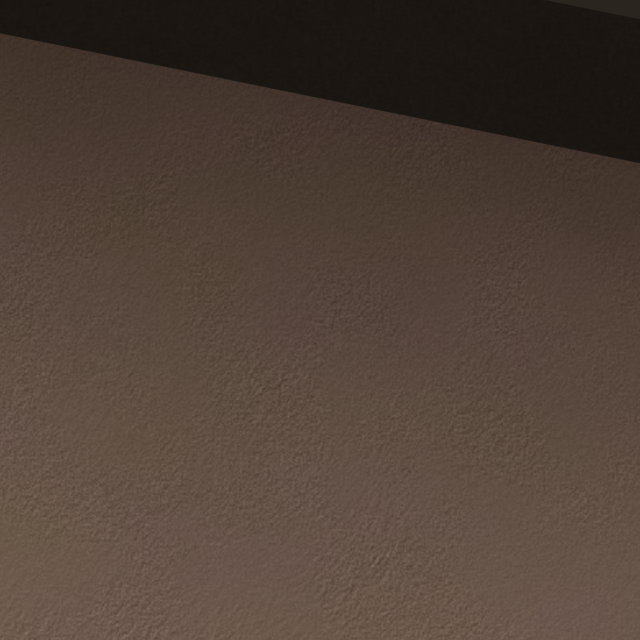
Write a Shadertoy shader that draws this texture.

```glsl
// Dim brown plaster wall with brushed relief under a dark slanted beam.
#define SHADE_COLOR vec3(0.256, 0.199, 0.167)
#define LIGHT_COLOR vec3(0.428, 0.352, 0.302)
#define BEAM_COLOR vec3(0.103, 0.085, 0.066)
#define CORNER_COLOR vec3(0.165, 0.150, 0.122)
#define BEAM_EDGE 0.948
#define CORNER_EDGE 1.173
#define EDGE_SLOPE 0.203
#define GRAIN_SCALE 230.0
#define STROKE_SCALE 185.0
#define GRAIN_DEPTH 0.046
#define STROKE_DEPTH 0.060
#define TINT_DRIFT 0.014

// Sineless hash
float hash(vec2 p) {
    vec3 q = fract(vec3(p.xyx) * 0.1031);
    q += dot(q, q.yzx + 33.33);
    return fract((q.x + q.y) * q.z);
}

float valueNoise(vec2 p) {
    vec2 cell = floor(p), f = fract(p);
    f = f * f * (3.0 - 2.0 * f);
    return mix(mix(hash(cell), hash(cell + vec2(1, 0)), f.x),
               mix(hash(cell + vec2(0, 1)), hash(cell + vec2(1, 1)), f.x), f.y);
}

float fbm(vec2 p) {
    float sum = 0.0, amplitude = 0.5;
    for (int i = 0; i < 4; i++) {
        sum += amplitude * valueNoise(p);
        p = mat2(1.6, 1.2, -1.2, 1.6) * p + 17.3;
        amplitude *= 0.5;
    }
    return sum;
}

// Noise drawn out along one direction
float brushed(vec2 p, float angle) {
    vec2 along = vec2(cos(angle), sin(angle));
    vec2 q = vec2(dot(p, along), dot(p, vec2(-along.y, along.x)));
    return valueNoise(q * STROKE_SCALE * vec2(0.30, 1.0) + 71.0);
}

// Height of the plaster: fine grain plus patches of short trowel strokes
float plasterHeight(vec2 p, float steepPatch, float flatPatch) {
    vec2 warped = p + 0.006 * vec2(valueNoise(p * 31.0), valueNoise(p * 27.0 + 40.0));
    float grain = valueNoise(p * GRAIN_SCALE) + 0.4 * valueNoise(p * GRAIN_SCALE * 0.47 + 9.0);
    float strokes = steepPatch * brushed(warped, 0.98) + flatPatch * brushed(warped, 0.42);
    return GRAIN_DEPTH * grain + STROKE_DEPTH * strokes;
}

vec3 plasterColor(vec2 uv, float depth) {
    // Light grows with distance below the beam
    float light = 1.0 - pow(1.0 - clamp(depth, 0.0, 1.0), 1.65);
    float cloud = fbm(uv * vec2(3.5, 5.5) + 5.0) - 0.47;
    light += 0.15 * cloud - 0.04 * smoothstep(0.45, 0.0, uv.x) * smoothstep(0.3, 0.0, depth);
    vec3 color = mix(SHADE_COLOR, LIGHT_COLOR, light);

    // Slow drift between olive and rosy brown
    float drift = fbm(uv * vec2(4.0, 6.0) + 31.0) - 0.47;
    color += TINT_DRIFT * drift * vec3(0.7, -0.5, 2.2);

    // Relief lit from the upper left, rougher in patches
    float strokeGrowth = smoothstep(0.2, 0.65, depth);
    float steepPatch = strokeGrowth * smoothstep(0.38, 0.66, fbm(uv * 5.0 + 12.0));
    float flatPatch = strokeGrowth * smoothstep(0.38, 0.66, fbm(uv * 4.5 + 53.0)) * (1.0 - uv.x);
    vec2 toLight = vec2(-0.6, 0.8) * 0.0013;
    float relief = plasterHeight(uv - toLight, steepPatch, flatPatch)
                 - plasterHeight(uv + toLight, steepPatch, flatPatch);
    float roughness = mix(0.65, 1.35, smoothstep(0.3, 0.65, fbm(uv * 9.0 + 84.0)));
    float strength = roughness * mix(0.75, 1.1, smoothstep(0.0, 0.6, depth));
    color += relief * strength * vec3(1.0, 0.95, 0.88);

    // Fine speckle
    color += 0.040 * strength * (valueNoise(uv * 390.0 + 3.0) - 0.5);
    return color;
}

void mainImage(out vec4 fragColor, in vec2 fragCoord) {
    vec2 uv = fragCoord / iResolution.xy;
    float blur = max(0.0013, 0.7 / iResolution.y);
    float slanted = uv.y + EDGE_SLOPE * uv.x;

    // Beam with a faint paler corner beyond it
    vec3 beam = BEAM_COLOR + 0.012 * (fbm(uv * 7.0) - 0.47);
    beam += 0.012 * (valueNoise(uv * 240.0) - 0.5);
    beam = mix(beam, CORNER_COLOR, smoothstep(-blur, blur, slanted - CORNER_EDGE));

    float depth = BEAM_EDGE - slanted;
    vec3 color = mix(beam, plasterColor(uv, depth), smoothstep(-blur, blur, depth));
    fragColor = vec4(color, 1.0);
}
```
